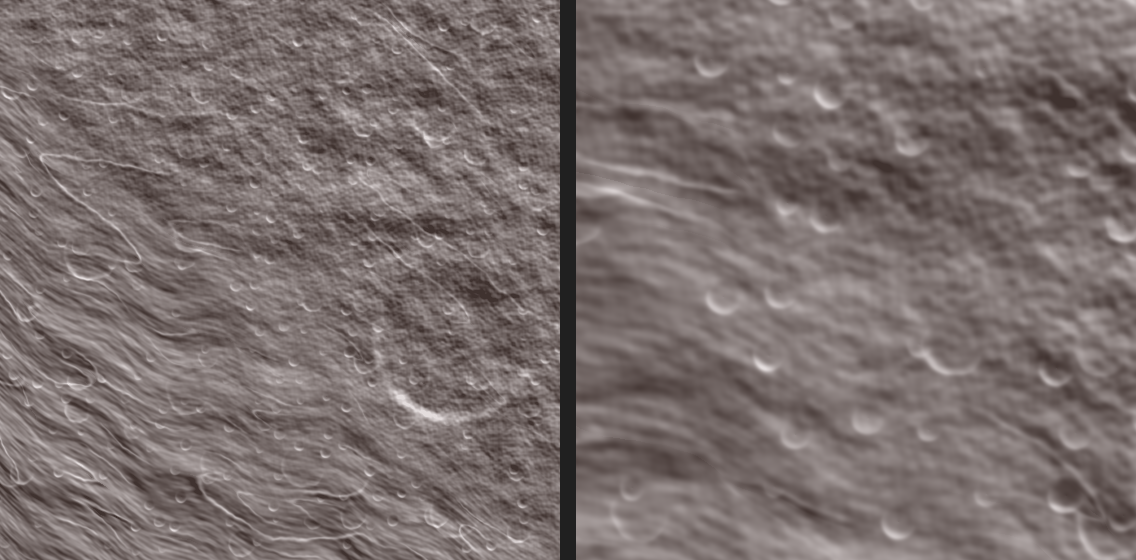
Left: the whole. Right: its middle third, enlarged.
Give the GLSL for this texture, as a WebGL 1 fragment shader.

```glsl
precision highp float;
uniform vec2 u_resolution;

#define BASE_TONE 0.31
#define GRAIN_CONTRAST 0.175
#define FAULT_BRIGHTNESS 0.46
#define CRATER_BRIGHTNESS 0.62
#define FAULT_WIDTH 0.0028
#define LIGHT vec2(-0.4, -0.917)
#define DARK_ROCK vec3(0.31, 0.26, 0.25)
#define BRIGHT_ROCK vec3(0.83, 0.80, 0.80)

vec2 hash2(vec2 p) {
  vec3 q = fract(p.xyx * vec3(0.1031, 0.1030, 0.0973));
  q += dot(q, q.yzx + 33.33);
  return fract((q.xx + q.yz) * q.zy);
}

float corner(vec2 cell, vec2 f, vec2 o) {
  return dot(hash2(cell + o + 50.0) * 2.0 - 1.0, f - o);
}

// Gradient noise around zero
float noise(vec2 p) {
  vec2 i = floor(p), f = p - i;
  vec2 u = f * f * f * (f * (f * 6.0 - 15.0) + 10.0);
  float low = mix(corner(i, f, vec2(0, 0)), corner(i, f, vec2(1, 0)), u.x);
  float high = mix(corner(i, f, vec2(0, 1)), corner(i, f, vec2(1, 1)), u.x);
  return mix(low, high, u.y);
}

// Coordinates along (x) and across (y) the bent fault direction
vec2 flowCoords(vec2 p) {
  vec2 q = vec2(dot(p, vec2(0.87, -0.5)), dot(p, vec2(0.5, 0.87)));
  q.y += 0.03 * sin(q.x * 5.0 + q.y * 4.0) + 0.006 * sin(q.x * 27.0 + q.y * 13.0);
  return q;
}

// Rough ground: every octave has the same slope
float groundHeight(vec2 p) {
  float height = 0.0, freq = 12.0;
  for (int i = 0; i < 4; i++) {
    height += noise(p * freq + float(i) * 17.3) / freq;
    freq *= 2.2;
  }
  return height;
}

float terrain(vec2 p, float streak) {
  vec2 q = flowCoords(p) * vec2(0.36, 1.0);
  return mix(groundHeight(p), groundHeight(q + 3.7), streak);
}

// Broken ridge lines, lit above and shaded below
float faults(vec2 q, vec2 freq, float width, float seed) {
  float e = 0.001;
  float n = noise(q * freq + seed);
  float slope = (noise((q + vec2(0, e)) * freq + seed) - n) / e;
  float d = n * (slope < 0.0 ? -1.0 : 1.0) / max(abs(slope), 0.2 * freq.y);
  float strength = smoothstep(-0.12, 0.28, noise(q * freq * vec2(1.7, 0.6) + seed * 2.3));
  float crest = d / width, shade = (d + 2.2 * width) / (1.5 * width);
  float gash = 0.25 + 0.6 * smoothstep(0.1, 0.35, noise(q * vec2(9, 14) + seed));
  return strength * (exp(-crest * crest) - gash * exp(-shade * shade));
}

// Crater with a bright wall on one side and a dim floor
float crater(vec2 v, float r) {
  float len = length(v), d = len - r, w = 0.0026 + 0.05 * r;
  float facing = dot(v, LIGHT) / max(len, 0.0001);
  float rim = d / (d > 0.0 ? 0.65 * w : w);
  float wall = exp(-rim * rim);
  float apron = smoothstep(-5.0 * w, 0.0, d) * smoothstep(w, -w, d);
  float lit = pow(0.5 + 0.5 * facing, 2.5);
  float inside = smoothstep(w, -w, d);
  return wall * lit + 0.2 * apron * facing - 0.1 * inside;
}

float craterLayer(vec2 p, float size, float share, float seed) {
  vec2 cell = floor(p / size);
  float sum = 0.0;
  for (int y = -1; y <= 1; y++) {
    for (int x = -1; x <= 1; x++) {
      vec2 id = cell + vec2(x, y);
      vec2 kind = hash2(id + seed + 31.0);
      vec2 center = (id + 0.2 + 0.6 * hash2(id + seed + 73.0)) * size;
      float r = size * mix(0.12, 0.22, kind.y);
      sum += step(kind.x, share) * (0.45 + 0.55 * kind.y) * crater(p - center, r);
    }
  }
  return sum;
}

void main() {
  vec2 p = gl_FragCoord.xy / u_resolution.y;
  vec2 wobble = vec2(noise(p * 24.0), noise(p * 24.0 + 9.0));
  vec2 fine = vec2(noise(p * 85.0 + 4.0), noise(p * 85.0 + 21.0));

  // Faulting is strongest toward the lower left
  float faulted = smoothstep(1.35, 0.55, p.x + 1.1 * p.y + 0.5 * noise(p * 3.0));
  float streak = 0.15 + 0.75 * faulted;

  // Relief shading of the ground
  float e = 0.0025;
  float slope = (terrain(p + LIGHT * e, streak) - terrain(p, streak)) / e;
  float tone = BASE_TONE + GRAIN_CONTRAST * slope;
  tone += 0.12 * noise(p * 5.0 + 2.0) + 0.04 * faulted;

  // Long and short ridges
  vec2 q = flowCoords(p + 0.008 * wobble + 0.002 * fine);
  float ridges = faults(q, vec2(1.6, 9.0), FAULT_WIDTH, 5.2) * (0.65 + 0.35 * faulted);
  ridges += faults(q, vec2(4.0, 23.0), FAULT_WIDTH * 0.8, 41.7) * (0.25 + 0.6 * faulted);
  tone += FAULT_BRIGHTNESS * ridges;

  // Craters from one great basin down to small pits
  vec2 c = p + 0.006 * wobble + 0.0025 * fine;
  float pits = 1.1 * crater(c - vec2(0.81, 0.39), 0.14);
  pits += craterLayer(c, 0.24, 0.42, 3.0);
  pits += craterLayer(c, 0.1, 0.4, 19.0);
  pits += craterLayer(p + 0.001 * fine, 0.043, 0.4, 47.0);
  tone += CRATER_BRIGHTNESS * pits * (0.85 + 0.9 * noise(p * 30.0 + 6.0));

  gl_FragColor = vec4(mix(DARK_ROCK, BRIGHT_ROCK, clamp(tone, -0.12, 1.12)), 1.0);
}
```
